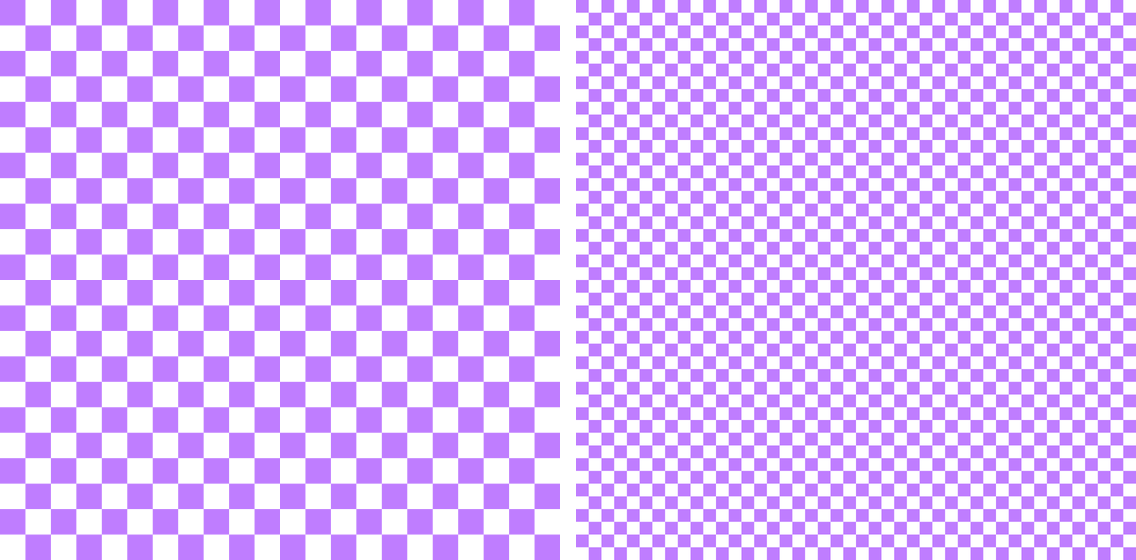
Left: one tile. Right: repeated 2 by 2.
A Shadertoy shader for this pattern:

```glsl
// Flat violet and white checkerboard, 22 by 22 squares.
// Two smoothed square waves, one per axis, are multiplied so that
// the sign of the product gives the colour of each square.

// Signed distance to the nearest whole number, positive in even cells.
vec2 signedEdgeDistance(vec2 p) {
    return abs(mod(p - 0.5, 2.0) - 1.0) - 0.5;
}

void mainImage(out vec4 fragColor, in vec2 fragCoord) {
    // An even count of squares keeps the parity across the canvas borders.
    const float squares = 22.0;
    vec2 p = squares * fragCoord / iResolution.xy;

    // Square waves from -1 to 1, softened over one pixel.
    vec2 halfPixel = 0.5 * squares / iResolution.xy;
    vec2 wave = clamp(signedEdgeDistance(p) / halfPixel, -1.0, 1.0);

    // Violet where the two parities differ.
    float violetCoverage = 0.5 - 0.5 * wave.x * wave.y;
    vec3 color = mix(vec3(1.0), vec3(0.75, 0.49, 1.0), violetCoverage);
    fragColor = vec4(color, 1.0);
}
```
